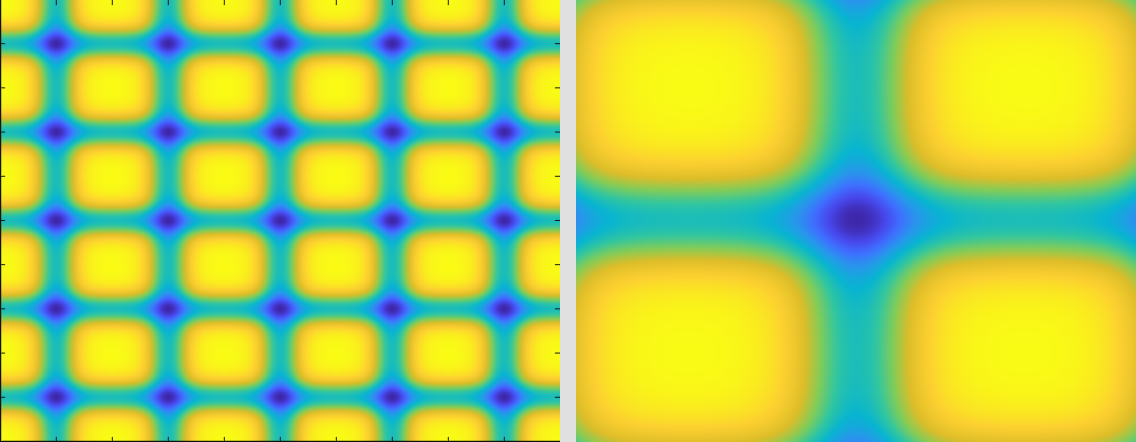
Left, the full canvas; right, a detail of the centre.
A WebGL 1 fragment shader for this pattern:

```glsl
precision highp float;

// Heat map of a periodic grid of dark wells between yellow plateaus, with axis ticks.

uniform vec2 u_resolution;

const float PI = 3.14159;
const vec2 REPEATS = vec2(5.0, 5.0);        // wells across and down
const vec2 SHIFT = vec2(0.0005, 0.0012);    // grid offset, fraction of the canvas
const float STEEPNESS = 3.6;                // how sharply each well rises
const vec3 INK = vec3(0.06, 0.07, 0.03);
const float TICK_LENGTH = 0.0115;           // lengths below: fractions of the height
const float TICK_HALF_WIDTH = 0.0011;
const float FRAME_WIDTH = 0.0028;

// Blends in the next colour stop once t passes the given step.
vec3 addStop(vec3 base, vec3 stop, float t, float step0) {
  return mix(base, stop, clamp(t * 9.0 - step0, 0.0, 1.0));
}

// Ten evenly spaced stops from indigo through teal to yellow.
vec3 heatColor(float t) {
  vec3 c = vec3(0.242, 0.150, 0.660);
  c = addStop(c, vec3(0.280, 0.278, 0.922), t, 0.0);
  c = addStop(c, vec3(0.244, 0.436, 0.999), t, 1.0);
  c = addStop(c, vec3(0.154, 0.590, 0.922), t, 2.0);
  c = addStop(c, vec3(0.030, 0.708, 0.816), t, 3.0);
  c = addStop(c, vec3(0.194, 0.776, 0.625), t, 4.0);
  c = addStop(c, vec3(0.504, 0.799, 0.348), t, 5.0);
  c = addStop(c, vec3(0.863, 0.741, 0.160), t, 6.0);
  c = addStop(c, vec3(0.989, 0.814, 0.189), t, 7.0);
  return addStop(c, vec3(0.977, 0.984, 0.080), t, 8.0);
}

// Sum of two periodic wells: 0 at crossings, 0.5 along channels, 1 on plateaus.
float field(vec2 cell) {
  vec2 s = cos(PI * cell);
  vec2 rise = (1.0 - exp(-STEEPNESS * s * s)) / (1.0 - exp(-STEEPNESS));
  return 0.5 * (rise.x + rise.y);
}

// Coverage of a band around zero distance with a smoothed edge.
float band(float dist, float halfWidth, float soft) {
  return 1.0 - smoothstep(halfWidth - soft, halfWidth + soft, dist);
}

void main() {
  vec2 uv = gl_FragCoord.xy / u_resolution;
  vec2 size = u_resolution / u_resolution.y;
  vec2 p = uv * size;
  float soft = 0.7 / u_resolution.y;

  vec2 cell = (uv - SHIFT) * REPEATS;
  vec3 color = heatColor(field(cell - 0.5 + 0.5));

  // Two ticks per repeat on all four sides, none at the corners.
  vec2 ticks = cell * 2.0;
  vec2 nearest = floor(ticks + 0.5);
  vec2 toTick = abs(ticks - nearest) * size / (2.0 * REPEATS);
  vec2 toSide = min(p, size - p);
  float tickX = band(toTick.x, TICK_HALF_WIDTH, soft) * band(toSide.y, TICK_LENGTH, soft);
  float tickY = band(toTick.y, TICK_HALF_WIDTH, soft) * band(toSide.x, TICK_LENGTH, soft);
  tickX *= step(0.5, nearest.x) * step(nearest.x, 2.0 * REPEATS.x - 0.5);
  tickY *= step(0.5, nearest.y) * step(nearest.y, 2.0 * REPEATS.y - 0.5);

  // Axis lines along the left and bottom.
  float axes = max(band(p.x, FRAME_WIDTH, soft), band(p.y, FRAME_WIDTH, soft));

  float ink = max(axes, max(tickX, tickY));
  gl_FragColor = vec4(mix(color, INK, ink), 1.0);
}
```
